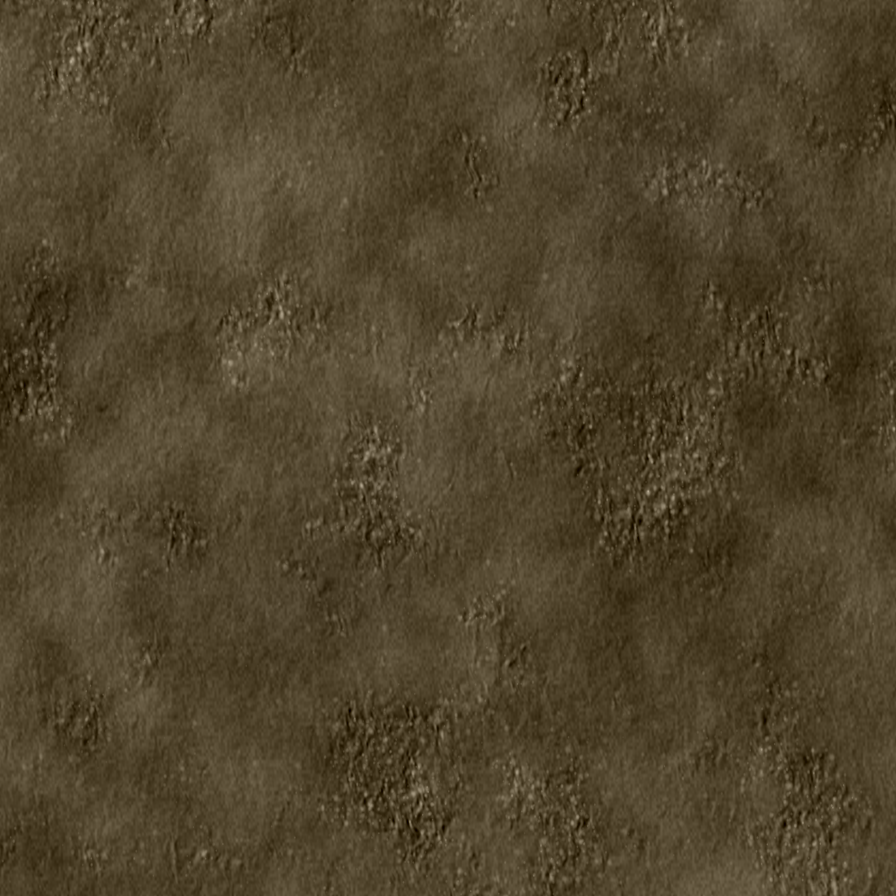
Reproduce this texture procedurally as a Shadertoy shader.

```glsl
// Weathered brown earth: broad cloudy tones under a fine, upright, embossed grain.
// Fractal noise picks out rough patches, where the relief deepens and pale
// grit is scattered from a jittered grid.

float hash(vec2 p) {
    vec3 q = fract(p.xyx * vec3(0.1031, 0.1030, 0.0973));
    q += dot(q, q.yzx + 33.33);
    return fract((q.x + q.y) * q.z);
}

float noise(vec2 p) {
    vec2 cell = floor(p), f = fract(p);
    f = f * f * (3.0 - 2.0 * f);
    float low = mix(hash(cell), hash(cell + vec2(1, 0)), f.x);
    float high = mix(hash(cell + vec2(0, 1)), hash(cell + vec2(1, 1)), f.x);
    return mix(low, high, f.y);
}

float fbm(vec2 p) {
    float sum = 0.0, amplitude = 0.5;
    for (int i = 0; i < 5; i++) {
        sum += amplitude * noise(p);
        p = mat2(1.6, 1.2, -1.2, 1.6) * p + 17.3;
        amplitude *= 0.5;
    }
    return sum / 0.97;
}

// Rough ground, drawn out along the falling diagonal.
float roughness(vec2 p) {
    vec2 along = vec2(p.x - p.y, (p.x + p.y) * 1.4);
    float clumps = fbm(along * 3.6 + 41.0);
    float breakup = fbm(p * 19.0 + 9.0);
    return smoothstep(0.42, 0.80, clumps + 0.8 * (breakup - 0.5));
}

// Upright fibres and lumps with a slight lean and a wavering edge.
float grainHeight(vec2 p) {
    p.x += 0.15 * p.y + 0.010 * noise(p * 60.0);
    float lumps = noise(p * vec2(95, 62) + 57.0);
    float fibres = noise(p * vec2(175, 88));
    float threads = noise(p * vec2(310, 170) + 31.0);
    return 0.8 * lumps + fibres + 0.55 * threads;
}

// Soft pale specks; their number grows with the roughness of their cell.
float grit(vec2 p, float scale, float seed) {
    vec2 q = p * scale, home = floor(q);
    float light = 0.0;
    for (int y = -1; y <= 1; y++)
    for (int x = -1; x <= 1; x++) {
        vec2 cell = home + vec2(x, y);
        vec2 id = cell + seed;
        vec2 centre = cell + 0.15 + 0.7 * vec2(hash(id + 5.1), hash(id + 83.7));
        float rough = roughness(centre / scale);
        float chance = 0.04 + 0.65 * rough;
        float present = step(hash(id + 151.3), chance);
        float radius = mix(0.25, 0.60, hash(id + 211.9));
        float d = length((q - centre) * vec2(1.2, 0.9));
        float strength = mix(0.2, 1.0, hash(id + 307.0)) * mix(0.5, 1.0, rough);
        light = max(light, present * strength * smoothstep(radius, radius * 0.1, d));
    }
    return light;
}

void mainImage(out vec4 fragColor, in vec2 fragCoord) {
    vec2 p = fragCoord / iResolution.y;
    float rough = roughness(p);

    // Broad stains and smaller mottling
    float stains = fbm(p * 3.5 + 3.0) - 0.5;
    float mottle = fbm(p * vec2(19, 15) + 71.0) - 0.5;
    float tone = 0.20 * stains + 0.19 * mottle;

    // Relief lit from the upper left
    vec2 toLight = vec2(-0.0013, 0.0011);
    float relief = grainHeight(p - toLight) - grainHeight(p + toLight);
    float depth = mix(0.065, 0.24, rough) * mix(0.6, 1.4, noise(p * 26.0));
    tone += relief * depth;

    // Fine dust, then pale grit over shadowed ground
    float dust = noise(p * vec2(420, 260) + 13.0) - 0.5;
    tone += mix(0.075, 0.11, rough) * dust - 0.025 * rough;
    tone += 0.22 * grit(p, 95.0, 0.0);
    tone += 0.14 * grit(p, 150.0, 400.0);

    // Greyer where a dry film lies on the ground
    float film = smoothstep(0.5, 0.75, fbm(p * 2.6 + 121.0));
    vec3 earth = vec3(0.327, 0.279, 0.185) + film * vec3(0.008, 0.010, 0.020);
    fragColor = vec4(clamp(earth + tone, 0.0, 1.0), 1.0);
}
```
